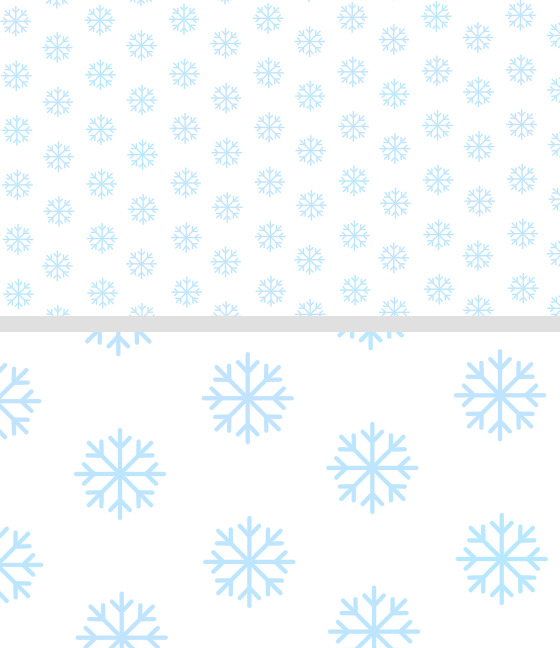
Top, the full canvas; bottom, a detail of the centre.
Reproduce this pattern procedurally as a Shadertoy shader.

```glsl
float hash(vec2 p) {
    vec3 q = fract(p.xyx * vec3(0.1031, 0.1030, 0.0973));
    q += dot(q, q.yzx + 33.33);
    return fract((q.x + q.y) * q.z);
}

float segment(vec2 p, vec2 a, vec2 b) {
    vec2 pa = p - a, ba = b - a;
    return length(pa - ba * clamp(dot(pa, ba) / dot(ba, ba), 0.0, 1.0));
}

// Eight-armed flake of unit radius
float snowflake(vec2 p) {
    // Fold the plane into half an arm
    p = abs(p);
    if (p.y > p.x) p = p.yx;
    vec2 normal = vec2(-0.3827, 0.9239);
    p -= 2.0 * max(dot(p, normal), 0.0) * normal;

    float arm = segment(p, vec2(0.0), vec2(0.95, 0.0));
    float branch = segment(p, vec2(0.56, 0.0), vec2(0.78, 0.21));
    return min(arm, branch) - 0.047;
}

void mainImage(out vec4 fragColor, in vec2 fragCoord) {
    // Height units, measured from the top left
    vec2 p = vec2(fragCoord.x, iResolution.y - fragCoord.y) / iResolution.y;
    float pixel = 1.0 / iResolution.y;
    vec2 spacing = vec2(0.2662, 0.1727);
    vec3 color = vec3(1.0);

    // Two interleaved sets of columns, each climbing to the right
    for (int i = 0; i < 2; i++) {
        bool shifted = i == 1;
        vec2 start = shifted ? vec2(0.1813, 0.1505) : vec2(0.0498, 0.0671);
        float climb = shifted ? 0.0064 : 0.0031;

        float column = round((p.x - start.x) / spacing.x);
        float row = round((p.y - start.y + climb * column) / spacing.y);
        vec2 center = start + vec2(column, row) * spacing;
        center.y -= climb * column;

        // Slight sideways drift, restarting low in the shifted set
        float drift = shifted ? row - 4.0 * step(3.5, row) : row;
        center.x += 0.0018 * drift;

        float d = snowflake((p - center) / 0.0488) * 0.0488;
        float tint = hash(vec2(column, row) + float(i) * 17.0 + 40.0);
        vec3 ice = mix(vec3(0.72, 0.91, 1.0), vec3(0.76, 0.89, 0.995), tint);
        color = mix(color, ice, 1.0 - smoothstep(-0.7 * pixel, 0.7 * pixel, d));
    }
    fragColor = vec4(color, 1.0);
}
```
